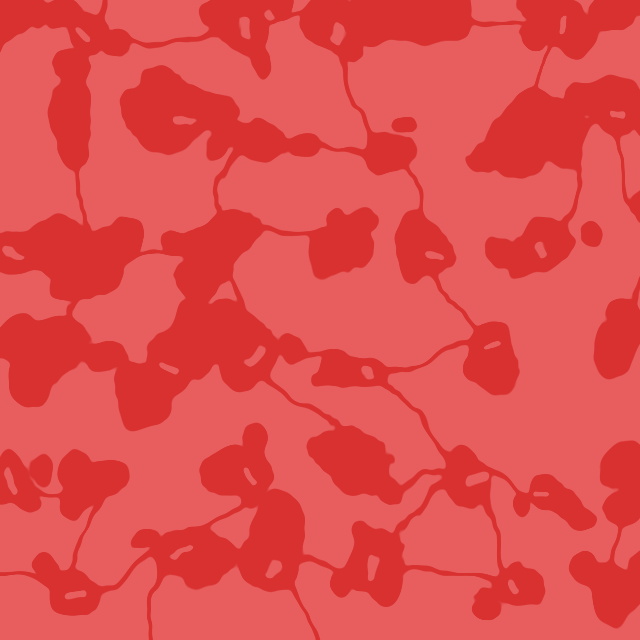
Write a Shadertoy shader that draws this pattern.

```glsl
#define CELLS 5.7
#define JITTER 0.24
#define CORE_RADIUS 0.215
#define LOBE_SPREAD vec2(0.37, 0.22)
#define VEIN_WIDTH 0.021
#define VEIN_BEND 0.13
#define VEIN_CHANCE 0.58
#define HOLE_CHANCE 0.45
#define BLEND 0.05
#define WARP 0.07
#define GROUND vec3(0.91, 0.37, 0.37)
#define PATCH vec3(0.85, 0.19, 0.19)

vec2 hash2(vec2 p) {
    vec2 q = vec2(dot(p, vec2(127.1, 311.7)), dot(p, vec2(269.5, 183.3)));
    return fract(sin(q) * 43758.547);
}

mat2 rotation(float a) {
    return mat2(cos(a), sin(a), -sin(a), cos(a));
}

float smoothMin(float a, float b) {
    float h = max(BLEND - abs(a - b), 0.0) / BLEND;
    return min(a, b) - h * h * BLEND * 0.25;
}

// Layered sines that make the outlines ragged
vec2 wobble(vec2 p) {
    vec2 w = vec2(0.0);
    float amp = WARP, freq = 3.2;
    for (int i = 0; i < 5; i++) {
        p = rotation(1.1) * p + 1.7;
        w += amp * sin(p.yx * freq + w * freq * 2.0 + vec2(0.0, 2.3));
        amp *= 0.5;
        freq *= 1.9;
    }
    return w;
}

// Staggered, jittered centre of a cell
vec2 cellCentre(vec2 id) {
    float shift = 0.5 * mod(id.y, 2.0);
    return id + vec2(0.5 + shift, 0.5) + JITTER * (2.0 * hash2(id) - 1.0);
}

// Lobed blob around the origin
float blob(vec2 p, vec2 id) {
    vec2 h = hash2(id + 31.0);
    float size = mix(0.75, 1.23, h.x);
    p = p * rotation(mix(-0.6, 1.2, h.y)) / size;
    float d = length(p) - CORE_RADIUS;
    for (int i = 1; i < 5; i++) {
        vec2 seed = id + 17.3 * float(i);
        vec2 offset = LOBE_SPREAD * (2.0 * hash2(seed) - 1.0);
        float radius = mix(0.1, 0.22, hash2(seed + 5.0).x);
        d = smoothMin(d, length(p - offset) - radius);
    }
    return d * size;
}

// Bent vein from a to b that flares at both ends
float vein(vec2 p, vec2 a, vec2 b, vec2 seed) {
    vec2 ab = b - a, h = 2.0 * hash2(seed) - 1.0;
    float t = clamp(dot(p - a, ab) / dot(ab, ab), 0.0, 1.0);
    float bend = VEIN_BEND * (h.x * sin(3.1416 * t) + 0.6 * h.y * sin(6.2832 * t));
    vec2 onCurve = a + ab * t + normalize(vec2(-ab.y, ab.x)) * bend;
    return length(p - onCurve) - VEIN_WIDTH - 0.07 * pow(abs(2.0 * t - 1.0), 4.0);
}

// Small slit inside a blob
float slit(vec2 p, vec2 id) {
    vec2 h = hash2(id + 71.0);
    p = rotation(h.y * 3.1416) * (p - 0.12 * (h.yx - 0.5));
    p.x -= clamp(p.x, -0.06, 0.06);
    return h.x < HOLE_CHANCE ? length(p) - 0.033 : 1.0;
}

float network(vec2 p) {
    vec2 base = floor(p);
    float d = 1.0, hole = 1.0;
    for (int y = -2; y <= 2; y++) {
        for (int x = -2; x <= 2; x++) {
            vec2 id = base + vec2(x, y);
            vec2 centre = cellCentre(id), h = hash2(id + 53.0);
            d = smoothMin(d, blob(p - centre, id));
            hole = min(hole, slit(p - centre, id));
            // Links to the right and to one of the two upper neighbours
            if (h.x < VEIN_CHANCE) {
                d = smoothMin(d, vein(p, centre, cellCentre(id + vec2(1, 0)), id + 11.0));
            }
            if (h.y < VEIN_CHANCE) {
                float side = mod(id.y, 2.0) - step(0.5, hash2(id + 91.0).x);
                d = smoothMin(d, vein(p, centre, cellCentre(id + vec2(side, 1)), id + 23.0));
            }
        }
    }
    return max(d, -hole);
}

void mainImage(out vec4 fragColor, in vec2 fragCoord) {
    vec2 p = fragCoord / iResolution.y * CELLS + 20.0;
    float d = network(p + wobble(p));
    float edge = 0.7 * CELLS / iResolution.y;
    fragColor = vec4(mix(PATCH, GROUND, smoothstep(-edge, edge, d)), 1.0);
}
```
